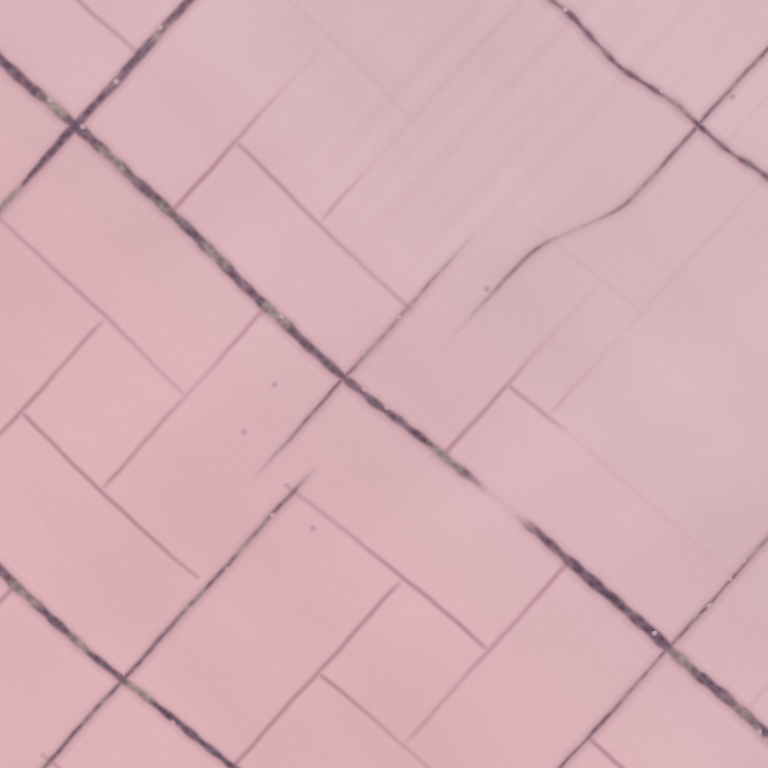
A WebGL 2 fragment shader for this texture:

```glsl
#version 300 es
precision highp float;
// Pink stamped paving: worn pinwheel bricks inside slanted tiles with soft dirty joints.
uniform vec2 u_resolution;
out vec4 fragColor;

vec2 hash2(vec2 p) {
  vec3 h = fract(p.xyx * vec3(0.1031, 0.1030, 0.0973));
  h += dot(h, h.yzx + 33.33);
  return fract((h.xx + h.yz) * h.zy);
}

// Cellular noise: distance to the nearest point, and a random value of that point.
vec2 cellular(vec2 p) {
  vec2 best = vec2(9.0, 0.0);
  for (int y = -1; y <= 1; y++)
    for (int x = -1; x <= 1; x++) {
      vec2 cell = floor(p) + vec2(x, y);
      vec2 rnd = hash2(cell + 50.0);
      float d = length(cell + rnd - p);
      if (d < best.x) best = vec2(d, rnd.y);
    }
  return best;
}

// Slow variation made of layered sines, about -1 to 1.
float drift(vec2 p) {
  return 0.5 * sin(p.x * 1.3 + 2.0 * sin(p.y * 0.9))
       + 0.3 * sin(p.y * 2.1 - p.x * 1.1 + 1.7)
       + 0.2 * sin(p.x * 4.3 + p.y * 3.7);
}

// Soft line whose edge fades over the given blur.
float stroke(float dist, float halfWidth, float blur) {
  float soft = max(blur, 1.0 / u_resolution.y);
  return 1.0 - smoothstep(halfWidth - soft, halfWidth + soft, abs(dist));
}

float band(float v, float lo, float hi, float soft) {
  return smoothstep(lo - soft, lo + soft, v) * (1.0 - smoothstep(hi - soft, hi + soft, v));
}

// Dark core in x, wider rosy edge in y.
vec2 joint(float dist, float halfWidth, float strength) {
  return strength * vec2(stroke(dist, halfWidth, 0.0036), stroke(dist - 0.001, halfWidth + 0.004, 0.008));
}

// Two brick edges, repeated after a half turn to close the pinwheel.
float pinwheel(vec2 cell, float squeeze) {
  float line = 0.0;
  for (int i = 0; i < 2; i++) {
    vec2 q = i == 0 ? cell : 1.0 - cell;
    float along = stroke((q.y - 0.33) * 0.514, 0.0022, 0.0048) * (1.0 - smoothstep(0.64, 0.7, q.x));
    float across = stroke((q.x - 0.67) * 0.514 / squeeze, 0.0022, 0.0048) * (1.0 - smoothstep(0.61, 0.69, q.y));
    line = max(line, max(along, across));
  }
  return line;
}

void main() {
  vec2 p = gl_FragCoord.xy / u_resolution;

  // Slanted tile grid, slightly foreshortened and bent.
  const float pitch = 0.514;
  vec2 g = vec2(0.488 + 0.74 * p.x - 0.67 * p.y, 0.692 - 0.66 * p.x - 0.75 * p.y) / pitch;
  g.y += 0.055 * g.y * g.y;
  g.y -= 0.03 * exp(-6.0 * (g.x - 0.85) * (g.x - 0.85));
  g += 0.0012 * sin(g.yx * 17.0 + 1.0) + 0.0006 * sin(g.yx * 53.0);

  // Surface: broad tint, mottling, fine grain and faint polished streaks.
  vec3 color = mix(vec3(0.86, 0.695, 0.715), vec3(0.84, 0.71, 0.735), smoothstep(0.5, 1.5, p.x + p.y));
  color += 0.012 * drift(p * 7.0) + 0.006 * drift(p * 19.0 + 4.0);
  color += 0.012 * (cellular(p * 130.0).x - 0.5);
  float polished = band(g.x, 0.45, 1.0, 0.15) * (1.0 - smoothstep(-0.55, -0.2, g.y));
  color -= polished * vec3(0.002, 0.006, 0.005) * (sin(g.x * 61.0) + sin(g.x * 97.0 + g.y * 2.0));

  // Brick lines; each tile squeezes its pinwheel, and wear grows toward the upper right.
  bool upper = g.y < 0.0;
  float squeeze = upper ? (g.x > 1.0 ? 2.6 : 1.15) : 1.2;
  float center = upper ? (g.x > 1.0 ? 0.315 : 0.475) : 0.525;
  vec2 cell = vec2(0.5 + (fract(g.x) - center) * squeeze, fract(g.y) + (upper ? -0.09 : 0.02));
  float wear = mix(0.12, 1.0, smoothstep(-0.5, -0.15, g.y));
  wear *= clamp(0.8 + 0.4 * drift(p * 9.0 + 2.0), 0.3, 1.0);
  wear *= upper ? 1.0 - max(band(g.x, 0.945, 1.03, 0.015), 0.8 * smoothstep(1.38, 1.46, g.x)) : 1.0;
  float brick = wear * pinwheel(cell, squeeze);
  color = mix(color, vec3(0.69, 0.49, 0.54), 0.95 * brick);

  // Long joints: broad, tapering, with one worn gap and a thinner upper row.
  float row = round(g.y);
  float ragged = 0.0008 * drift(g * 23.0) + 0.0007 * sin(g.x * 87.0);
  float gap = row == 0.0 ? 1.0 - 0.93 * band(g.x, 1.35, 1.53, 0.06) : 1.0;
  float rowWidth = row < 0.0 ? 0.0022 : 0.0060 - 0.0016 * band(g.x, 0.85, 1.6, 0.15);
  float wander = row < 0.0 ? 0.005 * sin(g.x * 19.0) : 0.0;
  vec2 seam = joint((g.y - row + wander) * pitch, rowWidth + ragged, gap);

  // Cross joints: regular ones, then the broken and offset middle run.
  float side = (g.x - 2.0 * round(g.x * 0.5)) * pitch;
  float sideWidth = g.x < 0.5 ? mix(0.0052, 0.0034, smoothstep(0.0, 0.15, g.y)) : 0.0022;
  seam = max(seam, joint(side, sideWidth + ragged, 0.95));
  seam = max(seam, joint((g.x - 0.933) * pitch, 0.0016, 0.95 * band(g.y, -0.36, 0.24, 0.15)));
  seam = max(seam, joint((g.x - 1.03) * pitch, 0.0021, smoothstep(0.2, 0.36, g.y)));
  float bend = 1.167 - 0.1 * smoothstep(-0.78, -0.5, g.y);
  float fade = (1.0 - smoothstep(-0.62, -0.18, g.y)) * (1.0 - 0.6 * band(g.y, -0.73, -0.57, 0.05));
  seam = max(seam, joint((g.x - bend) * pitch, 0.0020, 0.85 * fade));

  // Dirt in the joints: blurred dark soil, mossy patches and rare pale chips.
  vec2 grain = cellular(p * 85.0);
  float moss = smoothstep(-0.2, 0.8, drift(p * 29.0) + 0.3 * (grain.y - 0.5));
  vec3 dirt = mix(vec3(0.39, 0.31, 0.37), vec3(0.57, 0.51, 0.49), moss);
  dirt += 0.18 * (grain.x - 0.4);
  dirt = mix(dirt, vec3(0.74, 0.67, 0.69), step(0.95, grain.y) * (1.0 - smoothstep(0.1, 0.5, grain.x)));
  float packed = 0.84 + 0.12 * drift(p * 43.0 + 5.0);
  color = mix(color, vec3(0.70, 0.51, 0.56), 0.52 * seam.y);
  color = mix(color, dirt, packed * seam.x);

  // Sparse stains on the bricks.
  vec2 spot = cellular(p * 16.0 + 3.0);
  float stain = step(0.98, spot.y) * (1.0 - smoothstep(0.02, 0.1, spot.x));
  color = mix(color, vec3(0.62, 0.46, 0.52), 0.4 * stain);

  fragColor = vec4(color, 1.0);
}
```
